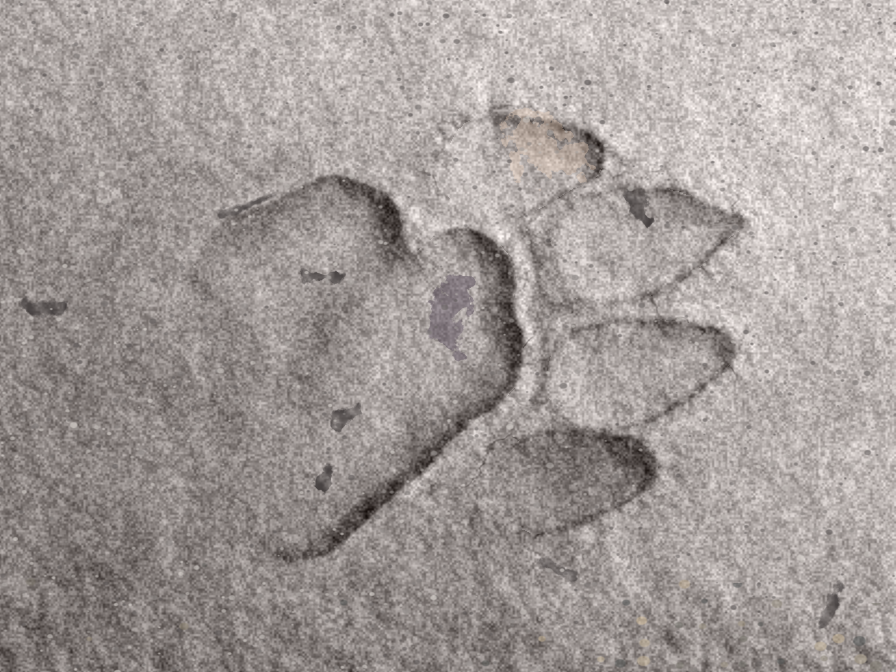
Reproduce this texture procedurally as a Shadertoy shader.

```glsl
// An animal track pressed into damp grey mud: one broad pad and four toes.
// Tapered capsules carve the hollows, whose walls are shadowed by an offset copy;
// a noisy height field is slope lit, and hashed grit, stains and twigs lie on top.

float hash(vec2 p) {
    vec3 q = fract(p.xyx * 0.1031);
    q += dot(q, q.yzx + 33.33);
    return fract((q.x + q.y) * q.z);
}

float noise(vec2 p) {
    vec2 i = floor(p), f = fract(p);
    f = f * f * (3.0 - 2.0 * f);
    return mix(mix(hash(i), hash(i + vec2(1, 0)), f.x),
               mix(hash(i + vec2(0, 1)), hash(i + vec2(1, 1)), f.x), f.y);
}

float fbm(vec2 p) {
    float sum = 0.0, amp = 0.5;
    for (int i = 0; i < 4; i++) {
        sum += amp * noise(p);
        p = mat2(1.6, 1.2, -1.2, 1.6) * p + 7.3;
        amp *= 0.5;
    }
    return sum;
}

// Capsule whose radius runs from ra to rb and swells between them
float taper(vec2 p, vec2 a, vec2 b, float ra, float rb, float swell) {
    vec2 ab = b - a;
    float h = clamp(dot(p - a, ab) / dot(ab, ab), 0.0, 1.0);
    return length(p - a - ab * h) - mix(ra, rb, h) - swell * h * (1.0 - h);
}

float smoothMin(float a, float b, float k) {
    float h = max(k - abs(a - b), 0.0) / k;
    return min(a, b) - h * h * k * 0.25;
}

float padShape(vec2 p) {
    float d = taper(p, vec2(0.642, 0.495), vec2(0.443, 0.271), 0.132, 0.105, 0.0);
    d = min(d, taper(p, vec2(0.686, 0.575), vec2(0.669, 0.48), 0.082, 0.112, 0.0));
    d = smoothMin(d, taper(p, vec2(0.505, 0.64), vec2(0.38, 0.6), 0.098, 0.08, 0.0), 0.03);
    return smoothMin(d, taper(p, vec2(0.4, 0.55), vec2(0.405, 0.31), 0.105, 0.09, 0.0), 0.05);
}

float lowToe(vec2 p) { return taper(p, vec2(0.80, 0.28), vec2(0.93, 0.305), 0.072, 0.046, 0.04); }

float toeShape(vec2 p) {
    float d = taper(p, vec2(0.735, 0.75), vec2(0.85, 0.765), 0.076, 0.045, 0.03);
    d = min(d, taper(p, vec2(0.905, 0.63), vec2(1.09, 0.668), 0.084, 0.016, 0.08));
    d = min(d, taper(p, vec2(0.893, 0.437), vec2(1.055, 0.475), 0.08, 0.036, 0.05));
    return min(d, lowToe(p));
}

vec2 roughen(vec2 p) {
    return p + 0.016 * (vec2(fbm(p * 26.0), fbm(p * 26.0 + 40.0)) - 0.47);
}

float height(vec2 p) {
    float d = min(padShape(p), toeShape(p)), zone = smoothstep(0.35, 0.75, p.x);
    float rim = exp(-d * d * 600.0) * zone;
    float rough = 0.32 + 0.35 * rim + 0.3 * smoothstep(0.3, 0.0, p.y);
    return 0.12 * rim - 0.55 * zone * (1.0 - smoothstep(-0.06, 0.01, d)) + rough * fbm(p * 22.0);
}

// One jittered stone per cell: x is coverage, y is a random tone
vec2 stones(vec2 p, float scale, float density, float size) {
    vec2 g = p * scale, id = floor(g);
    vec2 c = 0.3 + 0.4 * vec2(hash(id + 3.0), hash(id + 71.0));
    float r = size * (0.4 + 0.6 * hash(id + 19.0)), w = scale / iResolution.y;
    float cover = 1.0 - smoothstep(r - w, r + w, length((fract(g) - c) * vec2(0.85, 1.1)));
    return vec2(cover * step(hash(id + 131.0), density), hash(id + 211.0));
}

// Ragged mark; the noise eats into its outline
float mark(vec2 p, vec2 a, vec2 b, float r) {
    float d = taper(p, a, b, r, r * 0.6, 0.0) + r * 2.6 * (fbm(p * 60.0) - 0.45);
    return 1.0 - smoothstep(-0.003, 0.003, d);
}

void mainImage(out vec4 fragColor, in vec2 fragCoord) {
    vec2 p = fragCoord / iResolution.y, q = roughen(p), e = vec2(0.003, 0.0);
    float pad = padShape(q), toe = toeShape(q);

    // Slope lighting over a broad diagonal falloff
    vec2 slope = vec2(height(q + e) - height(q - e), height(q + e.yx) - height(q - e.yx)) / 0.006;
    float light = mix(0.43, 0.78, smoothstep(0.0, 1.0, 0.1 + 0.35 * p.x + 0.46 * p.y));
    light += clamp(-dot(slope, vec2(0.9, 0.4)) * 0.011, -0.2, 0.1);

    // Wall shadows, hollow floors and the damp lowest toe
    float inPad = 1.0 - smoothstep(-0.004, 0.004, pad), inToe = 1.0 - smoothstep(-0.004, 0.004, toe);
    float right = smoothstep(0.25, 0.5, p.x + 0.3 * p.y - 0.1);
    float wall = padShape(q + vec2(0.02, 0.06 * (q.y - 0.5)));
    light -= inPad * right * (0.18 * smoothstep(-0.012, 0.014, wall) + 0.11 * smoothstep(-0.1, 0.0, pad));
    light -= inToe * (0.03 + 0.17 * smoothstep(-0.01, 0.014, toeShape(q + vec2(0.02, 0.009))));
    light -= 0.10 * (1.0 - smoothstep(-0.02, 0.005, lowToe(q)));

    // Creased toe outlines, a pale ridge round the pad and the groove beyond it
    float ridge = smoothstep(0.7, 0.8, p.x);
    light -= (0.05 + 0.16 * noise(p * 19.0)) * exp(-pow(toe / 0.007, 2.0)) * ridge;
    light += 0.06 * exp(-pow((pad - 0.015) / 0.01, 2.0)) * right;
    light -= 0.14 * exp(-pow((pad - 0.034) / 0.006, 2.0)) * ridge * (1.0 - inToe) * noise(p * 24.0);
    light += 0.14 * (fbm(p * 7.0) - 0.47);

    // Cracks in the squeezed mud, then fine grain
    float gap = max(min(pad, toe), 0.0);
    float crack = 1.0 - smoothstep(0.0, 0.04, abs(fbm(p * 16.0 + 9.0) - 0.47));
    light -= 0.15 * crack * exp(-gap * gap * 500.0) * step(0.001, gap) * smoothstep(0.5, 0.7, p.x);
    light += 0.23 * (noise(p * 310.0) - 0.5) + 0.11 * (noise(p * 130.0) - 0.5);
    vec3 col = light + vec3(0.022, -0.006, -0.016);

    // Stains, then debris whose shorter pieces are thicker
    float stain = max(mark(p, vec2(0.685, 0.565), vec2(0.655, 0.525), 0.024),
                      mark(p, vec2(0.655, 0.525), vec2(0.678, 0.482), 0.020));
    col = mix(col, vec3(0.45, 0.41, 0.44) + 0.5 * (light - 0.6), 0.85 * stain);
    float pale = mark(p, vec2(0.795, 0.785), vec2(0.85, 0.755), 0.04);
    col = mix(col, vec3(0.80, 0.73, 0.68) + 0.5 * (light - 0.65), 0.7 * pale);
    vec4 bits[8] = vec4[8](vec4(0.465, 0.588, 0.50, 0.592), vec4(0.94, 0.70, 0.96, 0.675),
        vec4(0.48, 0.28, 0.49, 0.30), vec4(0.503, 0.37, 0.53, 0.39), vec4(0.04, 0.545, 0.09, 0.54),
        vec4(0.33, 0.68, 0.41, 0.71), vec4(0.805, 0.165, 0.856, 0.138), vec4(1.225, 0.072, 1.25, 0.125));
    for (int i = 0; i < 8; i++) {
        float r = clamp(0.0005 / length(bits[i].zw - bits[i].xy), 0.005, 0.014);
        float shade = mark(p, bits[i].xy, bits[i].zw, r) * (0.3 + 0.7 * noise(p * 90.0));
        col = mix(col, vec3(0.25, 0.23, 0.23), shade);
    }

    // Grit everywhere, pebbles toward the lower right
    for (int i = 0; i < 3; i++) {
        vec2 s = stones(p + float(i) * 0.37, 95.0 - 22.0 * float(i), 0.12, 0.24);
        col = mix(col, mix(vec3(0.34, 0.32, 0.32), vec3(0.86, 0.84, 0.82), s.y), 0.65 * s.x);
    }
    float gravel = smoothstep(0.15, 0.0, p.y) * smoothstep(0.65, 1.05, p.x);
    col -= 0.14 * gravel * noise(p * 35.0);
    vec2 pebble = stones(p, 34.0, 0.04 + 0.6 * gravel, 0.28);
    vec3 stone = mix(vec3(0.4), vec3(0.74, 0.68, 0.60), pebble.y) + 0.5 * (light - 0.6);
    col = mix(col, stone, pebble.x * smoothstep(0.3, 0.05, p.y));

    fragColor = vec4(clamp(col, 0.0, 1.0), 1.0);
}
```
